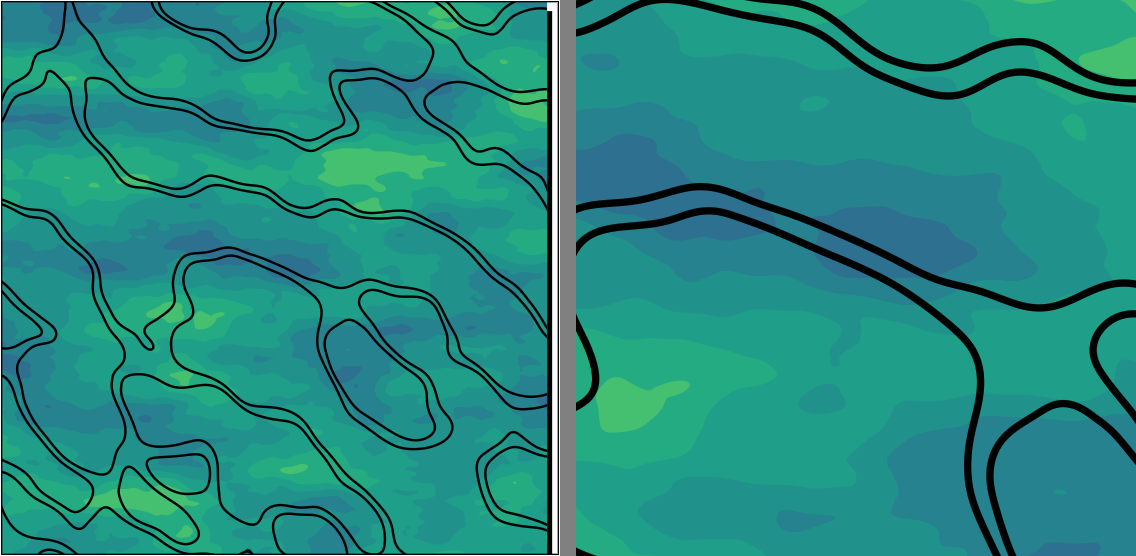
Left: the whole. Right: its middle third, enlarged.
Reproduce this texture procedurally as a WebGL 2 fragment shader.

```glsl
#version 300 es
precision highp float;
// Filled contour map: a horizontally stretched noise field in stepped teal bands,
// overlaid with black isolines of a second field that is stretched along a falling
// diagonal. A thin frame and a dark bar at the right enclose the plot.

#define BAND_SCALE vec2(3.6, 7.0)   // cells per canvas height, filled field
#define BAND_STEP 0.235             // field difference between two bands
#define LINE_SCALE vec2(4.2, 6.6)   // cells along and across the diagonal
#define LINE_ANGLE 0.72             // fall of the diagonal, radians
#define LINE_LEVEL 0.055            // isolines at plus and minus this value
#define LINE_HALF 0.0022            // half width of an isoline
#define WARP 0.022                  // bending of the isolines
#define INK vec3(0.005, 0.012, 0.012)
#define PAPER vec3(0.985)

uniform vec2 u_resolution;
out vec4 fragColor;

// Unit gradient for a lattice point
vec2 latticeGradient(ivec2 cell) {
  uint h = uint(cell.x) * 1597334677u ^ uint(cell.y) * 3812015801u;
  h = (h ^ (h >> 15)) * 2246822519u;
  h = (h ^ (h >> 13)) * 3266489917u;
  h ^= h >> 16;
  float angle = float(h & 65535u) / 65536.0 * 6.28319;
  return vec2(cos(angle), sin(angle));
}

float gradientNoise(vec2 p) {
  vec2 base = floor(p);
  vec2 f = p - base;
  ivec2 c = ivec2(base);
  vec2 fade = f * f * f * (f * (f * 6.0 - 15.0) + 10.0);
  float a = dot(latticeGradient(c), f);
  float b = dot(latticeGradient(c + ivec2(1, 0)), f - vec2(1, 0));
  float d = dot(latticeGradient(c + ivec2(0, 1)), f - vec2(0, 1));
  float e = dot(latticeGradient(c + ivec2(1, 1)), f - vec2(1, 1));
  return mix(mix(a, b, fade.x), mix(d, e, fade.x), fade.y);
}

// Field behind the coloured bands
float bandField(vec2 p) {
  vec2 q = p * BAND_SCALE + vec2(17.3, 41.7);
  float sum = 0.0;
  float gain = 1.0;
  for (int i = 0; i < 4; i++) {
    sum += gain * gradientNoise(q);
    q = q * 2.03 + vec2(7.37, 3.61);
    gain *= 0.48;
  }
  return sum;
}

// Field behind the isolines, in axes turned to the diagonal
float lineField(vec2 p) {
  p += WARP * vec2(gradientNoise(p * 9.0 + 31.4), gradientNoise(p * 9.0 + 77.8));
  float c = cos(LINE_ANGLE);
  float s = sin(LINE_ANGLE);
  vec2 q = vec2(c * p.x - s * p.y, s * p.x + c * p.y) * LINE_SCALE + vec2(53.2, 12.6);
  return gradientNoise(q) + 0.24 * gradientNoise(q * 2.1 + 5.45);
}

// Stepped palette with softened steps
vec3 bandColour(float level, float soft) {
  const vec3 palette[6] = vec3[6](
    vec3(0.18, 0.44, 0.56), vec3(0.15, 0.51, 0.555), vec3(0.13, 0.57, 0.55),
    vec3(0.12, 0.62, 0.537), vec3(0.14, 0.67, 0.51), vec3(0.27, 0.75, 0.44));
  vec3 colour = palette[0];
  for (int i = 1; i < 6; i++) {
    colour = mix(colour, palette[i], smoothstep(-soft, soft, level - float(i)));
  }
  return colour;
}

// Coverage of the rectangle between two corners
float box(vec2 p, vec2 lo, vec2 hi, float pixel) {
  vec2 inside = min(p - lo, hi - p);
  return clamp(0.5 + min(inside.x, inside.y) / pixel, 0.0, 1.0);
}

void main() {
  float pixel = 1.0 / u_resolution.y;
  vec2 uv = gl_FragCoord.xy / u_resolution;
  vec2 p = gl_FragCoord.xy * pixel;

  // Coloured bands
  float level = bandField(p) / BAND_STEP + 2.95;
  vec3 colour = bandColour(level, clamp(fwidth(level) * 0.6, 0.005, 0.2));

  // Isolines: field difference over slope gives the distance
  vec2 h = vec2(0.0015, 0.0);
  float value = lineField(p);
  vec2 slope = vec2(lineField(p + h.xy) - lineField(p - h.xy),
                    lineField(p + h.yx) - lineField(p - h.yx)) / (2.0 * h.x);
  float dist = abs(abs(value) - LINE_LEVEL) / max(length(slope), 0.7);
  colour = mix(colour, INK, clamp(0.5 + (LINE_HALF - dist) / pixel, 0.0, 1.0));

  // Right margin with its dark bar
  colour = mix(colour, PAPER, box(uv, vec2(0.977, -1.0), vec2(2.0), pixel));
  colour = mix(colour, INK, box(uv, vec2(0.977, -1.0), vec2(0.986, 0.98), pixel));

  // Thin frame and paper edge
  colour = mix(INK, colour, box(uv, vec2(0.0042), vec2(0.9958), pixel));
  colour = mix(PAPER, colour, box(uv, vec2(0.0018), vec2(0.9982), pixel));

  fragColor = vec4(colour, 1.0);
}
```
